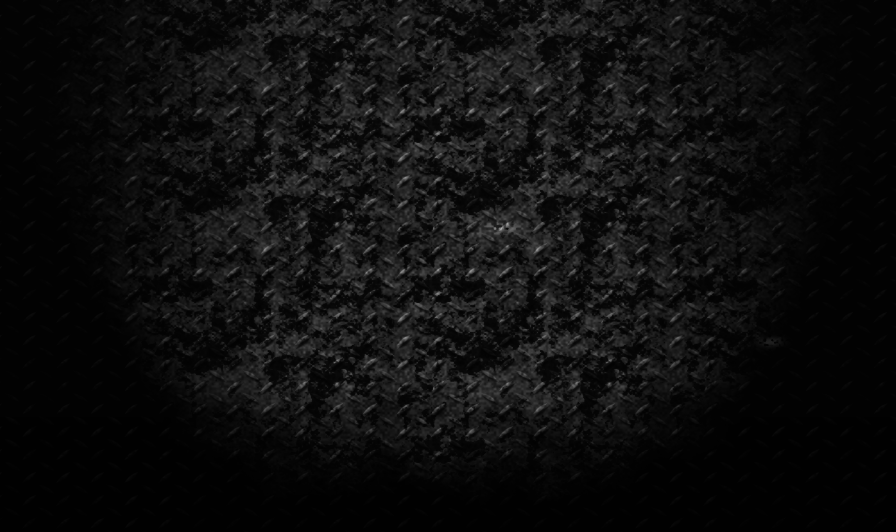
A Shadertoy shader for this texture:

```glsl
// Dark worn tread plate with slanted lugs, lit by a wide glow from above.

const vec2  PITCH        = vec2(0.0640, 0.0430);   // spacing of the lugs
const vec2  RISE_ORIGIN  = vec2(-0.787, 0.9627);   // one rising lug
const vec2  FALL_OFFSET  = vec2(0.0320, -0.0220);  // falling lug next to it
const vec2  LUG_SIZE     = vec2(0.0155, 0.0034);   // half length, half width
const float RISE_ANGLE   = 0.66;
const float FALL_ANGLE   = -0.52;
const vec2  TILE_LUGS    = vec2(8.0, 7.0);         // lugs per grime tile
const vec2  GRIME_CELLS  = vec2(19.0, 12.0);
const vec2  GRIT_CELLS   = vec2(110.0, 66.0);
const vec2  DARK_SPOT    = vec2(-0.184, 0.770);
const vec2  LIGHT_SPOT   = vec2(-0.393, 0.870);
const vec2  SCRATCH_A    = vec2(0.101, 0.572);
const vec2  SCRATCH_B    = vec2(0.607, 0.357);
const float PLATE_LEVEL  = 0.128;
const float LUG_LEVEL    = 0.190;
const float AMBIENT      = 0.012;

float hash(vec2 p) {
    return fract(sin(dot(p, vec2(127.1, 311.7))) * 43758.5453);
}

// Value noise that repeats after the given number of cells
float tiledNoise(vec2 p, vec2 period) {
    vec2 cell = floor(p), f = fract(p);
    f = f * f * (3.0 - 2.0 * f);
    vec2 a = mod(cell, period), b = mod(cell + 1.0, period);
    return mix(mix(hash(a), hash(vec2(b.x, a.y)), f.x),
               mix(hash(vec2(a.x, b.y)), hash(b), f.x), f.y);
}

float tiledFbm(vec2 q, vec2 cells, float gain) {
    float sum = 0.0, total = 0.0, weight = 1.0;
    for (int i = 0; i < 4; i++) {
        sum += weight * tiledNoise(q * cells + 0.31 * float(i), cells);
        total += weight;
        cells *= 2.0;
        weight *= gain;
    }
    return sum / total;
}

// Offset to the nearest point of a repeating lattice
vec2 nearest(vec2 p, vec2 period) {
    return p - period * round(p / period);
}

vec2 rotate(vec2 p, float angle) {
    float c = cos(angle), s = sin(angle);
    return vec2(c * p.x + s * p.y, c * p.y - s * p.x);
}

// Soft pointed lug: coverage in x, light across it in y
vec2 lug(vec2 p, float angle, float soft) {
    vec2 q = rotate(nearest(p, PITCH), angle);
    float along = q.x / LUG_SIZE.x;
    float halfWidth = LUG_SIZE.y * (1.0 - along * along);
    float cover = smoothstep(soft, -soft, abs(q.y) - halfWidth);
    return vec2(cover, cover * mix(0.45, 1.25, smoothstep(-0.003, 0.003, q.y)));
}

float spot(vec2 d, vec2 radius) {
    return exp(-dot(d / radius, d / radius));
}

void mainImage(out vec4 fragColor, in vec2 fragCoord) {
    vec2 uv = vec2(fragCoord.x - 0.5 * iResolution.x, fragCoord.y) / iResolution.y;
    float soft = max(0.0016, 0.6 / iResolution.y);
    vec2 tile = PITCH * TILE_LUGS;
    vec2 q = uv / tile;

    // Grime layers: wide tone, scattered flakes, fine grit
    float broad = tiledFbm(q + 0.21, vec2(7.0, 5.0), 0.6);
    float grime = tiledFbm(q + 0.37, GRIME_CELLS, 0.8);
    float grit  = tiledNoise(q * GRIT_CELLS, GRIT_CELLS);
    float dark  = spot(nearest(uv - DARK_SPOT, tile), vec2(0.060, 0.050));
    float light = spot(nearest(uv - LIGHT_SPOT, tile), vec2(0.075, 0.025));
    float stain = smoothstep(0.48, 0.61, grime + 0.07 * dark - 0.06 * light + 0.30 * (broad - 0.5));

    // Glow: soft sides and a ragged lower edge that climbs outward
    float side = abs(uv.x);
    float ragged = 0.12 * (broad - 0.5) + 0.12 * (grime - 0.5);
    float sides = 1.0 - smoothstep(0.20, 0.80, side + 0.5 * ragged);
    float edge = 0.145 + 0.19 * pow(min(side, 0.75) / 0.58, 4.0);
    float base = smoothstep(-0.085, 0.115, uv.y - edge + ragged);
    float top = mix(1.0, 0.80, smoothstep(0.70, 1.0, uv.y));
    float glow = sides * base * top;

    // Plate surface
    float plate = PLATE_LEVEL * (0.70 + 0.6 * broad) * (0.50 + 1.0 * grit);
    plate *= 1.0 + 2.2 * (0.5 - grime);
    plate *= mix(1.0, 0.22, stain);
    plate += 0.06 * light * grime;

    // Raised lugs with a lit upper face and a shadow below
    vec2 risePos = uv - RISE_ORIGIN;
    vec2 fallPos = risePos - FALL_OFFSET;
    vec2 shade = vec2(0.0030, -0.0060);
    vec2 rise = lug(risePos, RISE_ANGLE, soft);
    vec2 fall = lug(fallPos, FALL_ANGLE, soft);
    float shadow = max(lug(risePos - shade, RISE_ANGLE, 1.8 * soft).x,
                       0.85 * lug(fallPos - shade, FALL_ANGLE, 1.8 * soft).x);
    float wear = mix(1.0, 0.40, stain) * (0.45 + 1.0 * grit);
    float lit = (rise.y + 0.5 * fall.y) * wear;
    plate *= 1.0 - 0.75 * shadow * (1.0 - max(rise.x, fall.x));

    // Bare metal scratches
    float bare = spot(uv - SCRATCH_A, vec2(0.030, 0.010))
               + spot(uv - SCRATCH_B, vec2(0.022, 0.009));
    float scratch = 0.30 * bare * smoothstep(0.40, 0.62, 0.5 * (grime + grit));

    // Faint light keeps the outer lugs visible
    float lugLight = glow + 0.24 * mix(0.45, 1.0, uv.y) * (1.0 - glow);
    float value = AMBIENT * (0.35 + 0.65 * uv.y) + plate * glow;
    value += LUG_LEVEL * lit * lugLight + scratch * (0.3 + 0.7 * glow);
    fragColor = vec4(vec3(clamp(value, 0.0, 1.0)), 1.0);
}
```
